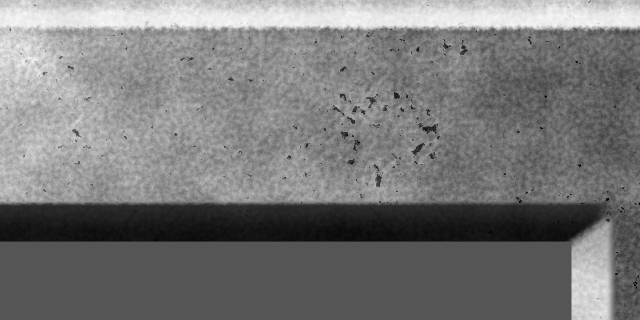
Write a Shadertoy shader that draws this texture.

```glsl
// A worn concrete ledge: bright upper rim, pitted wall, dark underside and a
// flat panel with a lit return at its right. Tones come from soft masks, and
// the surface from layered gradient noise whose pits gather in chosen zones.

#define RIM_Y 0.907          // lower edge of the bright rim
#define SHADE_Y 0.366        // upper edge of the dark underside
#define PANEL_Y 0.245        // top of the flat panel
#define PANEL_X 1.786        // right side of the flat panel
#define RETURN_X 1.912       // right side of the lit return
#define PANEL_TONE 0.335
#define PIT_SCALE 34.0
#define PIT_DEPTH 0.36
#define GRAIN 0.13
#define MOTTLE 0.11

float hash(vec2 p) {
    vec3 q = fract(p.xyx * 0.1031);
    q += dot(q, q.yzx + 33.33);
    return fract((q.x + q.y) * q.z);
}

vec2 gradientAt(vec2 cell) {
    float a = 6.28319 * hash(cell);
    return vec2(cos(a), sin(a));
}

float gradientNoise(vec2 p) {
    vec2 i = floor(p), f = fract(p);
    vec2 u = f * f * f * (f * (f * 6.0 - 15.0) + 10.0);
    vec2 e = vec2(1.0, 0.0);
    float low = mix(dot(gradientAt(i), f),
                    dot(gradientAt(i + e.xy), f - e.xy), u.x);
    float high = mix(dot(gradientAt(i + e.yx), f - e.yx),
                     dot(gradientAt(i + e.xx), f - e.xx), u.x);
    return mix(low, high, u.y);
}

float fbm(vec2 p, int octaves) {
    float sum = 0.0, amp = 1.0;
    for (int i = 0; i < octaves; i++) {
        sum += amp * gradientNoise(p);
        p = mat2(1.6, 1.2, -1.2, 1.6) * p + 17.3;
        amp *= 0.55;
    }
    return sum;
}

float blob(vec2 p, vec2 center, vec2 radius) {
    vec2 d = (p - center) / radius;
    return exp(-dot(d, d));
}

// How strongly the surface is eroded, from 0 to about 1
float erosion(vec2 p) {
    float ring = (length((p - vec2(1.20, 0.57)) * vec2(0.85, 1.0)) - 0.125) / 0.055;
    float e = 0.75 * exp(-ring * ring);
    e += 0.40 * blob(p, vec2(1.20, 0.60), vec2(0.14, 0.12));
    e += 0.80 * blob(p, vec2(1.38, 0.855), vec2(0.15, 0.05));
    e += 0.50 * blob(p, vec2(1.10, 0.86), vec2(0.07, 0.06));
    e += 0.65 * blob(p, vec2(0.235, 0.60), vec2(0.035, 0.13));
    e += 0.50 * blob(p, vec2(0.12, 0.80), vec2(0.20, 0.07));
    e += 0.35 * blob(p, vec2(0.60, 0.82), vec2(0.25, 0.08));
    e += 0.30 * blob(p, vec2(0.70, 0.50), vec2(0.16, 0.10));
    e += 0.45 * blob(p, vec2(1.60, 0.39), vec2(0.13, 0.04));
    e += 0.70 * blob(p, vec2(1.94, 0.36), vec2(0.06, 0.06));
    e += 0.40 * blob(p, vec2(1.98, 0.12), vec2(0.08, 0.20));
    return e;
}

// Wall brightness before pits and grain
float wallTone(vec2 p) {
    float tone = 0.655 - 0.125 * p.x;
    tone += 0.20 * blob(p, vec2(0.03, 0.82), vec2(0.20, 0.12));
    tone += 0.08 * blob(p, vec2(0.08, 0.56), vec2(0.17, 0.16));
    tone += 0.07 * blob(p, vec2(1.20, 0.66), vec2(0.09, 0.06));
    tone += 0.06 * blob(p, vec2(1.15, 0.40), vec2(0.45, 0.06));
    tone -= 0.07 * blob(p, vec2(1.65, 0.62), vec2(0.24, 0.14));
    tone -= 0.06 * smoothstep(0.035, 0.0, RIM_Y - p.y);
    return tone - 0.06 * smoothstep(0.42, 0.25, p.y);
}

void mainImage(out vec4 fragColor, in vec2 fragCoord) {
    vec2 p = fragCoord / iResolution.y;
    float px = 1.0 / iResolution.y;

    // Surface layers
    float mottle = fbm(p * 6.0, 5);
    float grain = fbm(p * 62.0 + 9.0, 3);
    vec2 pitPos = p * PIT_SCALE + 0.6 * mottle;
    float pitNoise = fbm(pitPos, 4);
    float relief = pitNoise - fbm(pitPos + vec2(-0.15, 0.2), 4);
    float eroded = erosion(p);
    float threshold = 0.58 - 0.42 * min(eroded, 1.0) - 0.16 * mottle;
    float pit = smoothstep(threshold, threshold + 0.22, pitNoise);
    float surface = MOTTLE * mottle + GRAIN * grain
                  + 0.10 * relief * (0.4 + eroded) - PIT_DEPTH * pit;

    // Wall and bright rim
    float tone = wallTone(p) + surface;
    float rimGlow = mix(0.76, 0.92, smoothstep(1.0, 0.945, p.y));
    float rim = rimGlow + surface * mix(0.35, 0.85, smoothstep(0.94, 0.99, p.y));
    float wobble = 0.006 * grain;
    tone = mix(tone, rim, smoothstep(-0.006, 0.016, p.y - RIM_Y + wobble));

    // Dark underside, cut by the slanted corner at its right
    float depth = clamp((SHADE_Y - p.y) / (SHADE_Y - PANEL_Y), 0.0, 1.0);
    float shade = mix(0.17, 0.065, smoothstep(0.0, 0.8, depth)) + 0.22 * surface;
    float slant = p.y - PANEL_Y - 0.72 * (p.x - PANEL_X);
    float under = smoothstep(-0.007, 0.011, SHADE_Y - p.y + wobble)
                * smoothstep(-0.012, 0.022, slant)
                * smoothstep(1.93, 1.85, p.x);
    tone = mix(tone, shade, under);

    // Lit return beside the panel
    float lit = smoothstep(0.012, -0.035, slant)
              * smoothstep(0.014, -0.018, p.x - RETURN_X + wobble)
              * smoothstep(0.345, 0.30, p.y);
    float litTone = mix(0.82, 0.68, smoothstep(0.08, 0.29, p.y)) + 0.7 * surface;
    tone = mix(tone, litTone, lit);

    // Flat panel
    vec2 inside = smoothstep(vec2(-px), vec2(px), vec2(PANEL_X, PANEL_Y) - p);
    tone = mix(tone, PANEL_TONE, inside.x * inside.y);

    fragColor = vec4(vec3(clamp(tone, 0.02, 1.0)), 1.0);
}
```
